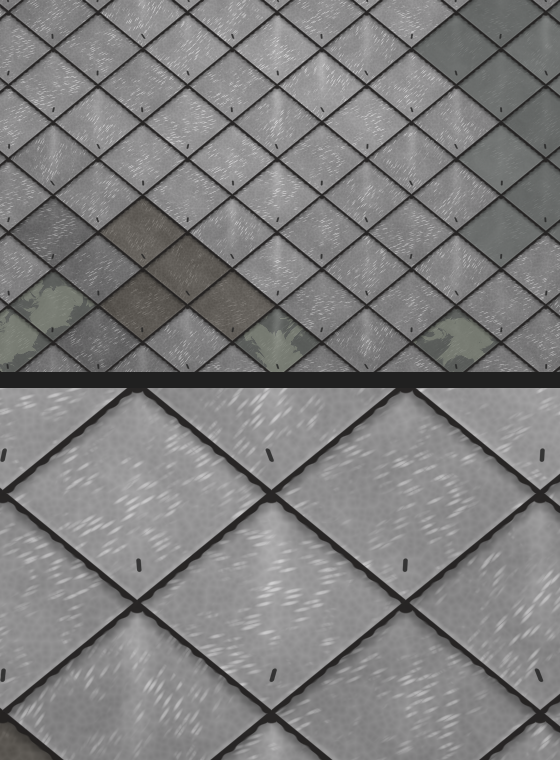
Top: the whole. Bottom: its middle third, enlarged.
Give the GLSL for this texture, as a WebGL 1 fragment shader.

```glsl
precision highp float;
uniform vec2 u_resolution;

float hash(vec2 p) {
  return fract(sin(dot(p, vec2(127.1, 311.7))) * 4375.85);
}

// Distance to the nearest scattered point
float cellular(vec2 p) {
  vec2 cell = floor(p);
  float nearest = 1.0;
  for (int j = -1; j <= 1; j++) {
    for (int i = -1; i <= 1; i++) {
      vec2 id = cell + vec2(float(i), float(j));
      vec2 point = id + vec2(hash(id), hash(id + 37.3));
      nearest = min(nearest, length(point - p));
    }
  }
  return nearest;
}

// Soft mottling from warped sines, about -1 to 1
float clouds(vec2 p) {
  float sum = 0.0;
  float amp = 0.5;
  for (int i = 0; i < 4; i++) {
    p += 0.7 * sin(p.yx * 1.3 + 1.7);
    sum += amp * sin(p.x) * sin(p.y + 0.8);
    p = mat2(1.6, 1.2, -1.2, 1.6) * p;
    amp *= 0.6;
  }
  return sum;
}

void main() {
  vec2 p = gl_FragCoord.xy / u_resolution.y;
  float px = 1.0 / u_resolution.y;

  // Diamond lattice: each tile spans 0..1 in f, with its lower tip at zero
  vec2 size = vec2(0.2408, 0.1972);
  vec2 tipOrigin = vec2(0.745, 0.5745);
  vec2 a = (p - tipOrigin) / size;
  vec2 lattice = vec2(a.y + a.x, a.y - a.x);
  vec2 id = floor(lattice);
  vec2 f = lattice - id;
  vec2 tip = tipOrigin + size * 0.5 * vec2(id.x - id.y, id.x + id.y);
  vec2 center = tip + vec2(0.0, size.y * 0.5);
  vec2 local = p - center;
  float rnd = hash(id + 5.2);
  float rnd2 = hash(id + 19.7);

  // Groups of replaced and weathered tiles
  float smoothTile = step(1.29 - 0.15 * step(0.8, center.y), center.x)
                   * step(0.32, center.y) * step(center.y, 1.0);
  float brownTile = step(length(center - vec2(0.48, 0.25)), 0.165);
  float mossTile = max(step(length(center - vec2(0.09, 0.13)), 0.1),
    step(abs(center.y - 0.08), 0.04) * step(abs(abs(center.x - 0.99) - 0.245), 0.05));
  float darkTile = step(length(center - vec2(0.26, 0.22)), 0.2);

  // Slate grey, lighter in the upper middle
  float light = 0.6 - 0.14 * length((p - vec2(0.75, 0.75)) * vec2(0.8, 1.2));
  light += 0.05 * (rnd - 0.5) - 0.09 * darkTile;
  vec3 slate = light * vec3(1.0, 0.995, 1.0);
  slate = mix(slate, vec3(0.42, 0.43, 0.425) + 0.05 * (rnd - 0.5), smoothTile);
  slate = mix(slate, vec3(0.375, 0.36, 0.34) + 0.05 * (rnd - 0.5), brownTile);

  // Worn pale green patches
  float mottle = clouds(local * 32.0 + rnd * 40.0);
  float patchMask = smoothstep(-0.12, 0.02, mottle + 0.25 - 4.0 * length(local));
  vec3 moss = mix(vec3(0.36, 0.37, 0.36), vec3(0.46, 0.475, 0.44), patchMask);
  slate = mix(slate, moss, mossTile);

  // Cloudy stains, grain and slanted scratches
  float rough = 1.0 - 0.75 * max(smoothTile, mossTile);
  float angle = 0.2 + 0.9 * rnd2;
  mat2 turn = mat2(cos(angle), -sin(angle), sin(angle), cos(angle));
  vec2 grainDir = turn * local + 3.0 * rnd;
  float scratch = 1.0 - smoothstep(0.08, 0.4, cellular(grainDir * vec2(38.0, 170.0)));
  scratch *= smoothstep(-0.35, 0.5, clouds(local * 45.0 + rnd2 * 30.0));
  slate += 0.04 * mottle * (0.4 + 0.6 * rough);
  slate += 0.05 * (cellular(p * 150.0) - 0.5) * rough;
  slate += 0.17 * scratch * rough * (1.0 - 0.5 * brownTile);

  // Pale run-off below the tip above
  float column = exp(-pow((center.x - 0.745) / 0.05, 2.0));
  float runoff = 0.02 + 0.07 * smoothstep(0.5, 0.9, rnd2) + 0.06 * column;
  float band = (local.x + 0.002 * sin(local.y * 90.0 + rnd * 6.0)) / 0.013;
  slate += runoff * exp(-band * band) * smoothstep(-0.09, 0.06, local.y)
         * (1.0 - brownTile);

  // Edge distances, with slightly ragged cuts
  float ragged = 0.0006 * sin(p.x * 410.0 + rnd * 9.0) + 0.0005 * sin(p.y * 730.0);
  float under = min(1.0 - f.x, 1.0 - f.y) / 6.55 + ragged;
  float rim = min(f.x, f.y) / 6.55;
  float topTip = length(p - tip - vec2(0.0, size.y - 0.002));

  // Lit rim, cast shadow and dark gap
  slate += 0.06 * (1.0 - smoothstep(0.002, 0.006, rim));
  slate *= 1.0 - 0.3 * (1.0 - smoothstep(0.003, 0.016, under));
  float gap = 1.0 - smoothstep(0.0042 - px, 0.0042 + px, under - 0.0012 * (rnd - 0.5));
  gap = max(gap, 1.0 - smoothstep(0.0, 1.5 * px, rim));
  gap = max(gap, 1.0 - smoothstep(0.009 - px, 0.009 + px, topTip));
  slate = mix(slate, vec3(0.13, 0.122, 0.12), 0.92 * gap);

  // Slanted nail above each tip
  vec2 nail = p - tip - vec2(0.004 * (rnd - 0.5), 0.032);
  nail.x += nail.y * (rnd2 - 0.3);
  float nailDist = length(nail - vec2(0.0, clamp(nail.y, -0.004, 0.004)));
  slate = mix(slate, vec3(0.14), 0.85 * (1.0 - smoothstep(0.0018 - px * 0.5, 0.0018 + px, nailDist)));

  gl_FragColor = vec4(slate, 1.0);
}
```
